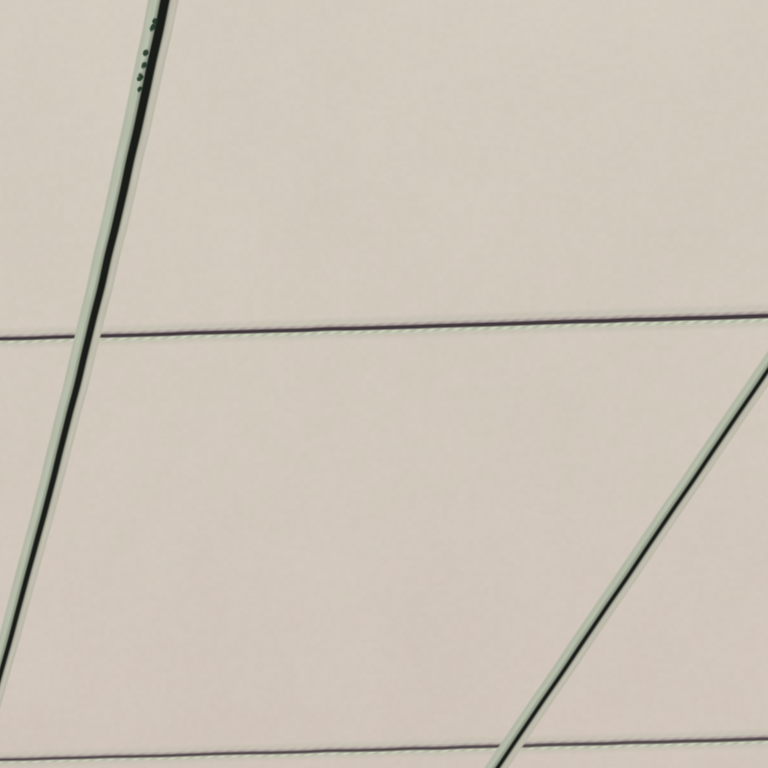
Reproduce this texture procedurally as a WebGL 1 fragment shader.

```glsl
precision highp float;
// Pale ceiling panels in perspective, divided by dark seams with grey-green rails.
uniform vec2 u_resolution;

#define PANEL_COLOR vec3(0.824, 0.788, 0.742)
#define RAIL_COLOR vec3(0.735, 0.735, 0.675)
#define CORE_COLOR vec3(0.085, 0.095, 0.080)
#define SEAM_COLOR vec3(0.230, 0.195, 0.215)
#define PURPLE_FRINGE vec3(0.580, 0.510, 0.530)
#define GREEN_FRINGE vec3(0.670, 0.720, 0.610)
#define SEAM_SPACING 0.5482
#define RAIL_SPACING 0.682
#define GRAIN 0.016
#define SPECKS 8

float hash(vec2 p) {
  vec3 q = fract(p.xyx * vec3(0.1031, 0.1030, 0.0973));
  q += dot(q, q.yzx + 33.33);
  return fract((q.x + q.y) * q.z);
}

float noise(vec2 p) {
  vec2 i = floor(p), f = fract(p);
  f = f * f * (3.0 - 2.0 * f);
  return mix(mix(hash(i), hash(i + vec2(1.0, 0.0)), f.x),
             mix(hash(i + vec2(0.0, 1.0)), hash(i + 1.0), f.x), f.y);
}

// Soft-edged strip between two signed distances
float strip(float d, float lo, float hi, float soft) {
  return smoothstep(lo - soft, lo + soft, d) - smoothstep(hi - soft, hi + soft, d);
}

// Panel tone: warm drift, faint blotches and fine grain
vec3 panel(vec2 p) {
  vec3 c = PANEL_COLOR + mix(vec3(-0.004, -0.013, -0.010), vec3(0.004, 0.010, 0.006), p.y);
  float blotch = noise(p * 7.0) + 0.5 * noise(p * 19.0 + 5.0) - 0.75;
  float grain = 0.6 * noise(p * 150.0) + 0.4 * noise(p * 320.0 + 9.0) - 0.5;
  float tint = noise(p * 45.0 + 31.0) - 0.5;
  return c + 0.009 * blotch + GRAIN * grain + vec3(0.006, -0.003, 0.002) * tint;
}

// Shallow cross seam: grey halo, purple upper fringe, hatched green lower fringe
vec3 crossSeam(vec3 c, vec2 p, float row, float aa) {
  float slope = 0.0273 + 0.0026 * row;
  float d = p.y - (0.0104 + SEAM_SPACING * row + slope * p.x);
  float scale = mix(0.78, 1.0, row) * mix(0.85, 1.08, p.x);
  d += 0.0007 * (noise(vec2(p.x * 28.0, row * 7.0)) - 0.5);
  float hatch = 0.5 + 0.5 * sin(6.2832 * (p.x * 62.0 - d * 85.0));
  float halo = strip(d, -0.013 * scale, 0.014 * scale, 0.004);
  c = mix(c, RAIL_COLOR, halo * (0.40 + 0.15 * hatch));
  float upper = strip(d, 0.001, 0.0055 * scale, 0.0018 + aa);
  c = mix(c, PURPLE_FRINGE, upper * (0.45 + 0.25 * hatch));
  float lower = strip(d, -0.0072 * scale, -0.002, 0.0015 + aa);
  c = mix(c, mix(GREEN_FRINGE, vec3(0.81, 0.84, 0.76), hatch), lower * 0.75);
  float core = strip(d, -0.0025 * scale, 0.0025 * scale, 0.0010 + aa);
  return mix(c, SEAM_COLOR, core * mix(0.82, 0.95, row));
}

// Leaning rail: two pale flanges around a tapering black gap
vec3 rail(vec3 c, vec2 p, float column, float aa) {
  float first = 1.0 - column;
  float lean = 0.2912 + 0.3898 * column;
  float bend = -0.0416 * first;
  float axis = -0.0346 + RAIL_SPACING * column + (lean + bend * p.y) * p.y;
  float slope = lean + 2.0 * bend * p.y;
  float d = (p.x - axis) / sqrt(1.0 + slope * slope);
  d += 0.0007 * (noise(vec2(p.y * 24.0, column * 13.0)) - 0.5);

  float size = mix(0.75, mix(0.72, 1.15, p.y), first);
  float gap = mix(0.0023, mix(0.0022, 0.0058, p.y), first);
  float soft = 0.0011 + aa;
  float left = -0.0185 * size, right = 0.0150 * size;
  float body = strip(d, left, right, soft);
  vec3 flange = mix(RAIL_COLOR + vec3(-0.020, 0.008, -0.008),
                    RAIL_COLOR + vec3(0.022, 0.008, 0.010), smoothstep(-0.002, 0.002, d));
  flange += 0.025 * (noise(vec2(d * 300.0, p.y * 35.0)) - 0.5);
  c = mix(c, flange, body);
  // Darker outer lips and a green inner fringe
  float lips = strip(d, left, left + 0.003, soft) + strip(d, right - 0.002, right, soft);
  c = mix(c, RAIL_COLOR * 0.93, lips * 0.45);
  float fringe = strip(d, -gap - 0.0035, gap + 0.002, 0.0015 + aa);
  c = mix(c, vec3(0.43, 0.46, 0.40), fringe * 0.50);
  c = mix(c, CORE_COLOR, strip(d, -gap, gap, soft) * 0.97);

  // Chipped green-black specks on the upper left flange
  float wear = 0.0;
  for (int i = 0; i < SPECKS; i++) {
    float k = float(i);
    vec2 center = vec2(-gap - 0.0065 * hash(vec2(k, 4.0)), 0.84 + 0.145 * sqrt(hash(vec2(k, 8.0))));
    float radius = mix(0.0015, 0.0042, hash(vec2(k, 15.0)));
    float reach = length((vec2(d, p.y) - center) * vec2(1.0, 0.85));
    reach += 0.002 * (noise(p * 260.0) - 0.5);
    wear = max(wear, 1.0 - smoothstep(radius - soft, radius + soft, reach));
  }
  return mix(c, vec3(0.10, 0.18, 0.13), wear * first * 0.85);
}

void main() {
  vec2 p = gl_FragCoord.xy / u_resolution;
  float aa = 0.6 / min(u_resolution.x, u_resolution.y);
  vec3 color = panel(p);
  for (int i = 0; i < 2; i++) color = crossSeam(color, p, float(i), aa);
  for (int i = 0; i < 2; i++) color = rail(color, p, float(i), aa);
  gl_FragColor = vec4(clamp(color, 0.0, 1.0), 1.0);
}
```
